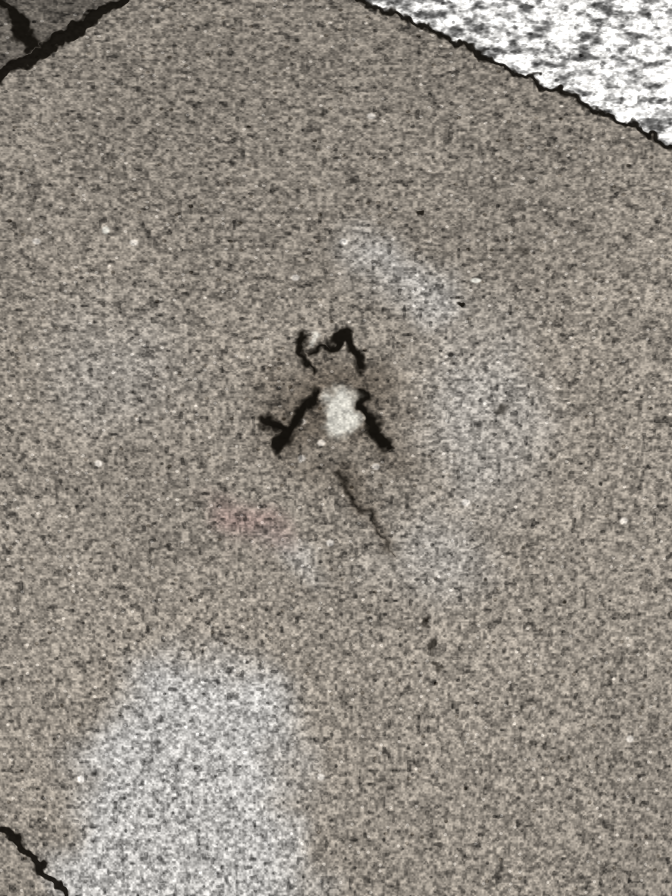
Give the GLSL for this texture, as a WebGL 2 fragment shader.

```glsl
#version 300 es
precision highp float;

uniform vec2 u_resolution;
out vec4 fragColor;

const vec3 CONCRETE = vec3(.575, .545, .505);
const vec3 CHALK = vec3(.76, .755, .745);
const vec3 SOIL = vec3(.32, .285, .245);
const vec3 HOLE = vec3(.065, .055, .04);
const vec3 ROSE = vec3(.65, .5, .49);

float hash(vec2 cell) {
    vec3 h = fract(cell.xyx * .1031);
    h += dot(h, h.yzx + 33.33);
    return fract((h.x + h.y) * h.z);
}

float noise(vec2 p) {
    vec2 i = floor(p), f = fract(p), e = vec2(1, 0);
    f = f * f * (3. - 2. * f);
    return mix(mix(hash(i), hash(i + e), f.x),
               mix(hash(i + e.yx), hash(i + e.xx), f.x), f.y);
}

float fbm(vec2 p) {
    float sum = 0., amp = .57;
    for (int i = 0; i < 3; i++) {
        sum += amp * noise(p);
        p = mat2(1.6, 1.2, -1.2, 1.6) * p + 17.3;
        amp *= .5;
    }
    return sum;
}

vec2 warp(vec2 p, float scale, float amount) {
    return p + amount * (vec2(fbm(p * scale), fbm(p * scale + 90.)) - .5);
}

// Line tapering from radius r.x to r.y
float stroke(vec2 p, vec2 a, vec2 b, vec2 r, float soft) {
    vec2 ab = b - a;
    float t = clamp(dot(p - a, ab) / dot(ab, ab), 0., 1.);
    return 1. - smoothstep(-soft, soft, length(p - a - ab * t) - mix(r.x, r.y, t));
}

// Ellipse fading out from inner to its rim
float blob(vec2 p, vec2 center, vec2 radii, float inner) {
    return 1. - smoothstep(inner, 1., length((p - center) / radii));
}

// Signed distance to a line, positive on its left
float side(vec2 p, vec2 a, vec2 b) {
    return dot(p - a, normalize(vec2(a.y - b.y, b.x - a.x)));
}

float joint(float d, float width) {
    return 1. - smoothstep(width, width + .004, abs(d));
}

// Sparse round pebbles, one candidate per cell
float pebbles(vec2 p, float density) {
    vec2 cell = floor(p);
    vec2 spot = .25 + .5 * vec2(hash(cell + 3.), hash(cell + 41.));
    return step(hash(cell + 83.), density) * (1. - smoothstep(.1, .24, length(p - cell - spot)));
}

void main() {
    vec2 p = gl_FragCoord.xy / u_resolution.y;
    vec2 w = warp(p, 75., .02);
    vec2 cloud = warp(p, 13., .09);

    // Broad tone and chalky worn areas
    vec3 color = CONCRETE * (.93 + .16 * fbm(p * 7.)) * (1. - .1 * smoothstep(.62, .95, p.y));
    float chalk = .85 * blob(cloud, vec2(.23, .15), vec2(.16, .16), .45);
    chalk = max(chalk, .85 * blob(cloud, vec2(.205, .03), vec2(.17, .18), .6));
    chalk = max(chalk, .6 * stroke(cloud, vec2(.4, .725), vec2(.49, .68), vec2(.02), .03));
    chalk = max(chalk, .42 * blob(cloud, vec2(.535, .55), vec2(.12, .18), .1));
    chalk = max(chalk, .38 * blob(cloud, vec2(.49, .38), vec2(.1, .09), 0.));
    chalk = max(chalk, .24 * blob(cloud, vec2(.14, .59), vec2(.13, .12), 0.));
    chalk = max(chalk, .4 * blob(cloud, vec2(.32, .375), vec2(.07, .025), 0.));
    color = mix(color, CHALK, chalk);
    color = mix(color, ROSE, .35 * blob(cloud, vec2(.27, .4), vec2(.06, .05), 0.));

    // Soil stain around the broken spot
    float stain = blob(cloud, vec2(.375, .535), vec2(.105, .115), .25);
    stain = max(stain, .8 * stroke(w, vec2(.385, .475), vec2(.44, .382), vec2(.016, .003), .012));
    color = mix(color, SOIL, .62 * stain);
    color = mix(color, CONCRETE, .55 * blob(w, vec2(.365, .495), vec2(.055, .025), .2));

    // Neighbouring slabs
    float farSlab = side(w, vec2(.404, 1.003), vec2(.75, .838));
    float corner = side(w, vec2(0, .915), vec2(.135, 1));
    float nearSlab = side(w, vec2(0, .079), vec2(.082, -.004));
    float farMask = smoothstep(-.002, .002, farSlab);
    float crust = smoothstep(.2, .65, fbm(p * vec2(75, 125)));
    color = mix(color, CHALK * (.48 + .92 * crust), farMask);
    color = mix(color, CONCRETE * .68, smoothstep(0., .006, corner));

    // Fine aggregate, tighter toward the far edge
    vec2 g = vec2((p.x - .375) * (1. - .16 * p.y), p.y * (1. + .12 * p.y)) + 2.;
    float grain = .6 * noise(g * 245.) + .4 * noise(g * 470.) - .5;
    float pits = smoothstep(.66, .9, noise(g * 190.));
    color *= 1. + (.92 - .23 * farMask) * grain - .28 * pits;
    color += .16 * pebbles(g * 95., .12) - .13 * pebbles(g * 80., .07) + .3 * pebbles(g * 42., .012);

    // Joints between slabs
    float gap = max(joint(farSlab, .001), max(joint(corner, .005), joint(nearSlab, .003)));
    gap = max(gap, stroke(w, vec2(0, 1), vec2(.035, .955), vec2(.006, .009), .003));
    color = mix(color, HOLE, .92 * gap);

    // Broken hollows and the thin tail crack
    float soft = .004;
    float hole = stroke(w, vec2(.37, .612), vec2(.387, .628), vec2(.007, .01), soft);
    hole = max(hole, stroke(w, vec2(.387, .628), vec2(.406, .586), vec2(.009, .005), soft));
    hole = max(hole, stroke(w, vec2(.334, .624), vec2(.347, .588), vec2(.006, .003), soft));
    hole = max(hole, stroke(w, vec2(.35, .61), vec2(.372, .609), vec2(.004), soft));
    hole = max(hole, stroke(w, vec2(.353, .562), vec2(.311, .505), vec2(.005, .009), soft));
    hole = max(hole, stroke(w, vec2(.298, .532), vec2(.317, .516), vec2(.007), soft));
    hole = max(hole, stroke(w, vec2(.4, .562), vec2(.418, .52), vec2(.004, .01), soft));
    hole = max(hole, stroke(w, vec2(.412, .523), vec2(.434, .5), vec2(.009, .006), soft));
    hole = max(hole, .7 * stroke(w, vec2(.38, .47), vec2(.441, .381), vec2(.004, .001), soft));
    color = mix(color, HOLE, .95 * hole);

    // Bright exposed core and chips
    float core = blob(w, vec2(.379, .54), vec2(.027, .04), .45);
    core = max(core, .7 * blob(w, vec2(.352, .624), vec2(.01), .3));
    core = max(core, blob(p, vec2(.118, .743), vec2(.006), .4));
    core = max(core, blob(p, vec2(.531, .687), vec2(.008, .004), .4));
    color = mix(color, vec3(.86, .85, .81) * (1. + .5 * grain), .9 * core);

    // Loose dark spots
    float spots = blob(w, vec2(.464, .761), vec2(.008, .005), .4);
    spots = max(spots, blob(w, vec2(.516, .659), vec2(.008, .004), .4));
    spots = max(spots, .7 * blob(w, vec2(.557, .544), vec2(.011, .008), .2));
    spots = max(spots, .4 * blob(w, vec2(.584, .72), vec2(.015, .01), .2));
    for (float i = 0.; i < 3.; i++)
        spots = max(spots, .68 * blob(w, vec2(.475 + .005 * i, .305 - .025 * i), vec2(.009), .35));
    fragColor = vec4(mix(color, HOLE, .85 * spots), 1);
}
```
